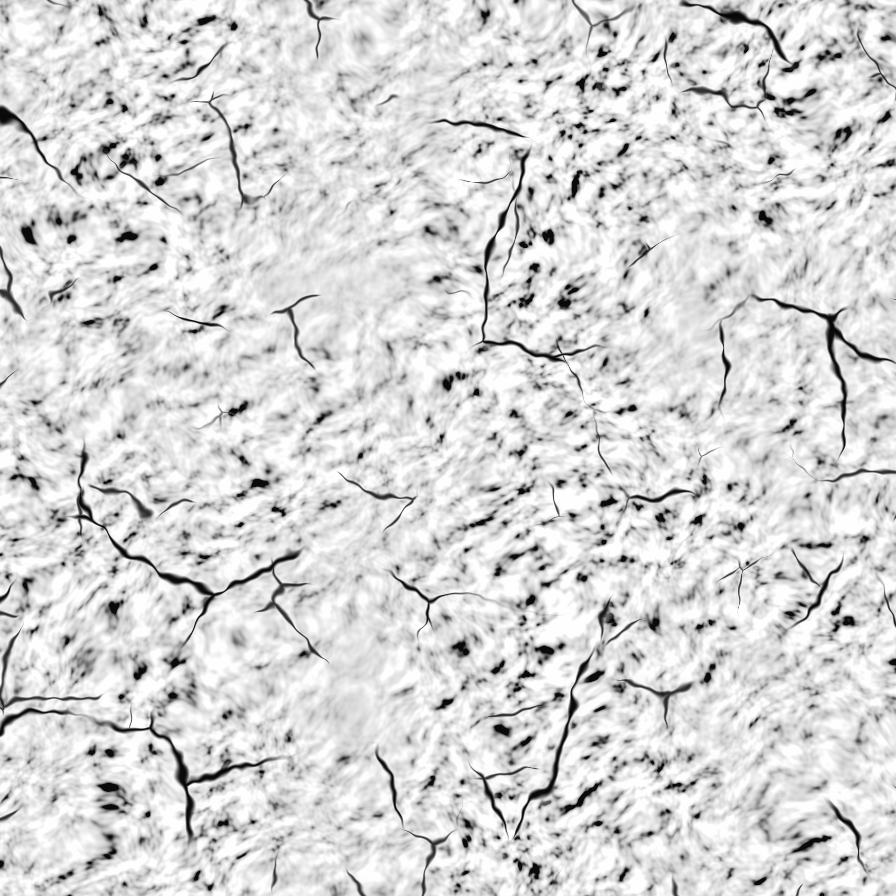
Reproduce this texture map procedurally as a WebGL 2 fragment shader.

```glsl
#version 300 es
precision highp float;
// Pale rough plaster: slanted, stretched gradient noise gives the pitted grain,
// and broken, tapering edges of warped Voronoi cells give the dark cracks.

uniform vec2 u_resolution;
out vec4 fragColor;

// Integer hash: lattice cell to two values in 0..1
vec2 hash2(vec2 cell) {
    uvec2 v = uvec2(ivec2(cell)) * 1664525u + 1013904223u;
    v.x += v.y * 1664525u;
    v.y += v.x * 1664525u;
    v ^= v >> 16u;
    v.x += v.y * 1664525u;
    v.y += v.x * 1664525u;
    v ^= v >> 16u;
    return vec2(v & 0xffffu) / 65535.0;
}

float cornerSlope(vec2 cell, vec2 offset) {
    vec2 gradient = normalize(hash2(cell) * 2.0 - 0.999);
    return dot(gradient, offset);
}

// Gradient noise, centred on zero with a deviation near 0.22
float noise(vec2 p) {
    vec2 i = floor(p), f = p - i;
    vec2 u = f * f * f * (f * (f * 6.0 - 15.0) + 10.0);
    vec2 e = vec2(1.0, 0.0);
    return mix(mix(cornerSlope(i, f), cornerSlope(i + e, f - e), u.x),
               mix(cornerSlope(i + e.yx, f - e.yx), cornerSlope(i + 1.0, f - 1.0), u.x), u.y);
}

vec2 noise2(vec2 p) {
    return vec2(noise(p), noise(p + vec2(37.3, 91.7)));
}

// Distance to the nearest border between Voronoi cells
float cellEdge(vec2 p) {
    vec2 home = floor(p), nearest = vec2(0.0);
    float best = 9.0, edge = 9.0;
    for (int k = 0; k < 9; k++) {
        vec2 cell = home + vec2(k % 3 - 1, k / 3 - 1);
        vec2 r = cell + hash2(cell) - p;
        if (dot(r, r) < best) {
            best = dot(r, r);
            nearest = r;
        }
    }
    for (int k = 0; k < 25; k++) {
        vec2 cell = home + vec2(k % 5 - 2, k / 5 - 2);
        vec2 r = cell + hash2(cell) - p;
        vec2 across = r - nearest;
        if (dot(across, across) > 1e-5)
            edge = min(edge, dot(0.5 * (r + nearest), normalize(across)));
    }
    return edge;
}

// Broken cracks: x is the dark core, y the pale rim beside it
vec2 cracks(vec2 p, float scale, float width, float cutoff) {
    vec2 q = p + 0.045 * noise2(p * 6.0) + 0.014 * noise2(p * 21.0)
               + 0.005 * noise2(p * 65.0);
    float d = cellEdge(q * scale + 50.0) / scale;
    float presence = smoothstep(cutoff, cutoff + 0.32, noise(p * scale * 0.95 + 13.7));
    float w = width * (0.3 + 0.7 * presence) * (1.0 + 1.5 * noise(p * 48.0 + 5.1));
    float blur = 0.6 / u_resolution.y;
    float core = 1.0 - smoothstep(0.25 * w - blur, w + blur, d);
    float rim = 1.0 - smoothstep(w, w * 4.0, d);
    return vec2(core, rim) * smoothstep(0.0, 0.3, presence);
}

// Pitted relief, scaled to a deviation near one
float grain(vec2 p) {
    vec2 q = p + 0.035 * noise2(p * 5.0 + 3.0) + 0.012 * noise2(p * 19.0 + 8.0);
    vec2 slanted = mat2(0.82, -0.57, 0.57, 0.82) * q;
    float relief = noise(slanted * vec2(27.0, 52.0) + 20.0)
                 + 0.75 * noise(slanted * vec2(62.0, 105.0) + 40.0)
                 + 0.55 * noise(q * 72.0 + 60.0)
                 + 0.45 * noise(q * 170.0 + 80.0);
    float roughness = 1.0 + 0.8 * noise(p * 4.0 + 9.0) + 0.5 * noise(p * 11.0 + 2.0);
    return relief * 3.2 * roughness;
}

void main() {
    vec2 p = gl_FragCoord.xy / u_resolution.y;

    // Grain tone: gentle highlights, steeply deepening pits
    float height = grain(p);
    float pit = max(-height, 0.0);
    float tone = 0.885 + 0.085 * max(height, 0.0) - 0.08 * pit - 0.033 * pit * pit * pit;
    tone = clamp(tone, 0.04, 0.995);

    // Large bold cracks and a finer, fainter set
    vec2 bold = cracks(p, 5.0, 0.0052, 0.03);
    vec2 fine = cracks(p + 7.0, 9.0, 0.0034, 0.1);
    tone = mix(tone, 0.96, 0.4 * max(bold.y, fine.y));
    tone *= 1.0 - max(0.96 * bold.x, 0.8 * fine.x);

    fragColor = vec4(vec3(tone), 1.0);
}
```
